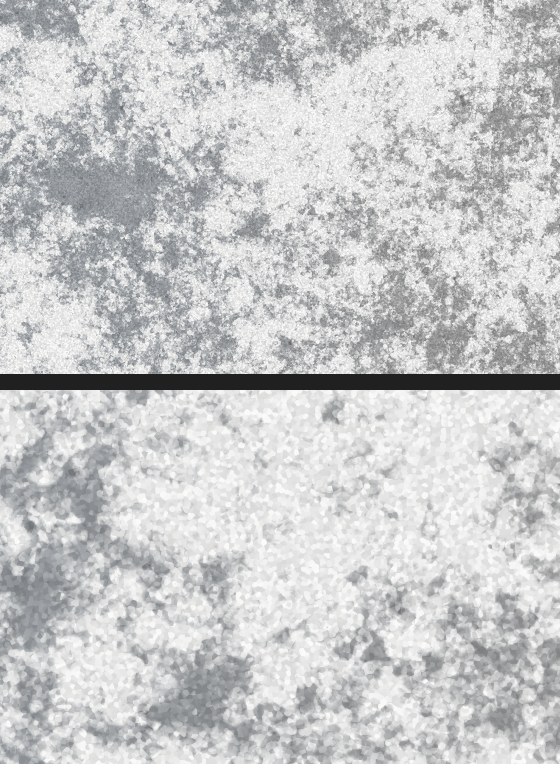
Top, the full canvas; bottom, a detail of the centre.
This texture is drawn by a Shadertoy shader. Its source:

```glsl
const vec3 PAINT = vec3(0.918, 0.918, 0.916);
const vec3 COOL_STONE = vec3(0.570, 0.588, 0.606);
const vec3 NEUTRAL_STONE = vec3(0.574, 0.576, 0.578);

vec3 hash3(vec2 p) {
    vec3 q = fract(vec3(p.xyx) * vec3(0.1031, 0.1030, 0.0973));
    q += dot(q, q.yxz + 33.33);
    return fract((q.xxy + q.yzz) * q.zyx);
}

// Smooth cellular noise: random cell tones blended near their borders
float cellTone(vec2 p, float sharpness) {
    vec2 cell = floor(p);
    vec2 local = p - cell;
    float total = 0.0;
    float weightSum = 0.0001;
    for (int y = -1; y <= 1; y++) {
        for (int x = -1; x <= 1; x++) {
            vec2 offset = vec2(x, y);
            vec3 rnd = hash3(cell + offset + 200.0);
            vec2 d = offset + rnd.xy - local;
            float weight = exp(-sharpness * dot(d, d));
            total += weight * rnd.z;
            weightSum += weight;
        }
    }
    return total / weightSum;
}

// Flakes of many sizes, strongest in the middle octaves, centred on zero
float flakes(vec2 p, float frequency) {
    mat2 turn = mat2(0.8, 0.6, -0.6, 0.8);
    float sum = 0.0;
    for (int i = 0; i < 6; i++) {
        float weight = 0.19 + 0.11 * sin(0.5236 * float(i));
        sum += weight * (cellTone(p * frequency, 14.0) - 0.5);
        p = turn * p + 1.7;
        frequency *= 2.17;
    }
    return sum;
}

float wornPatch(vec2 p, vec2 centre, vec2 radius) {
    vec2 d = (p - centre) / radius;
    return exp(-dot(d, d));
}

// Broad areas where paint has gone (positive) or survived (negative)
float wear(vec2 p) {
    float w = 0.45 * wornPatch(p, vec2(0.18, 0.50), vec2(0.32, 0.14));
    w += 0.28 * wornPatch(p, vec2(1.43, 0.84), vec2(0.13, 0.22));
    w += 0.26 * wornPatch(p, vec2(0.88, 0.97), vec2(0.26, 0.07));
    w += 0.30 * wornPatch(p, vec2(0.04, 0.95), vec2(0.12, 0.07));
    w += 0.30 * wornPatch(p, vec2(1.10, 0.12), vec2(0.14, 0.16));
    w += 0.22 * wornPatch(p, vec2(1.40, 0.14), vec2(0.15, 0.22));
    w += 0.20 * wornPatch(p, vec2(0.48, 0.24), vec2(0.20, 0.18));
    w -= 0.13 * wornPatch(p, vec2(0.95, 0.74), vec2(0.35, 0.13));
    w -= 0.12 * wornPatch(p, vec2(0.08, 0.15), vec2(0.13, 0.13));
    return w;
}

// Thin, nearly vertical scratches, broken along their length
float scratches(vec2 p, float density) {
    float bend = 0.008 * sin(5.0 * p.y + 4.0 * p.x);
    float line = cellTone(vec2((p.x + bend) * density, p.y * 3.0), 16.0);
    float gaps = cellTone(p * vec2(30.0, 24.0), 10.0);
    return smoothstep(0.76, 0.94, line) * smoothstep(0.25, 0.65, gaps);
}

void mainImage(out vec4 fragColor, in vec2 fragCoord) {
    vec2 p = fragCoord / iResolution.y;
    float rightSide = smoothstep(0.9, 1.4, p.x);

    // Ragged outlines for the broad areas
    vec2 warp = vec2(cellTone(p * 7.0, 8.0), cellTone(p * 7.0 + 31.0, 8.0)) - 0.5;
    float cover = 0.085 + flakes(p, 4.5) - wear(p + 0.12 * warp);
    cover += 0.16 * rightSide * scratches(p, 75.0);

    // Paint over stone
    vec3 stone = mix(COOL_STONE, NEUTRAL_STONE, smoothstep(0.3, 1.2, p.x));
    stone += 0.06 * (cellTone(p * 28.0 + 9.0, 10.0) - 0.5);
    vec3 color = mix(stone, PAINT, smoothstep(-0.32, 0.16, cover));

    // Fine grain and scattered dark pits
    color += 0.13 * (cellTone(p * 240.0 + 5.0, 14.0) - 0.5);
    float pits = smoothstep(0.93, 0.99, cellTone(p * 95.0 + 17.0, 18.0));
    color -= 0.09 * pits * smoothstep(0.25, -0.1, cover);

    fragColor = vec4(clamp(color, 0.0, 1.0), 1.0);
}
```
